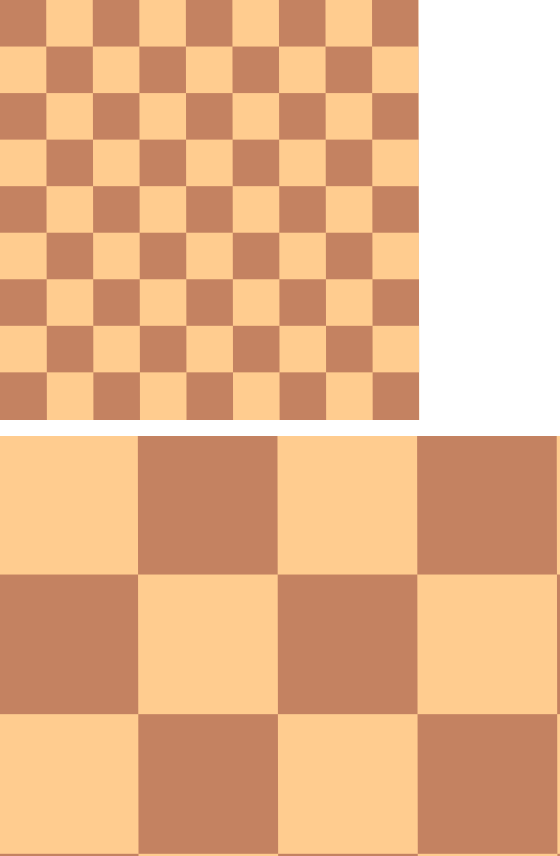
Top: the whole. Bottom: its middle third, enlarged.
Write a Shadertoy shader that draws this pattern.

```glsl
const float CELLS = 9.0;
const float CELL_SIZE = 0.11082;   // in canvas heights
const float LEAN = 0.0016;         // sideways drift from top to bottom

const vec3 BROWN = vec3(0.77, 0.51, 0.38);
const vec3 CREAM = vec3(1.00, 0.80, 0.56);
const vec3 WHITE = vec3(1.0);

// Signed distance to the nearest cell border: positive in even cells
float alternate(float x) {
    return 0.5 - abs(mod(x + 0.5, 2.0) - 1.0);
}

// Smoothed square wave from -1 to 1
float squareWave(float x, float pixel) {
    return clamp(2.0 * alternate(x) / pixel, -1.0, 1.0);
}

// 1 on even squares, 0 on odd squares
float checker(vec2 p, float pixel) {
    return 0.5 + 0.5 * squareWave(p.x, pixel) * squareWave(p.y, pixel);
}

void mainImage(out vec4 fragColor, in vec2 fragCoord) {
    // Cell coordinates counted from the top left
    vec2 p = vec2(fragCoord.x, iResolution.y - fragCoord.y) / iResolution.y;
    p.x -= LEAN * (p.y - 0.5);
    p /= CELL_SIZE;
    float pixel = 1.0 / (iResolution.y * CELL_SIZE);

    // Outer cells run on to the left, top and bottom canvas edges
    vec2 q = vec2(max(p.x, 0.5), clamp(p.y, 0.5, CELLS - 0.5));
    vec3 color = mix(CREAM, BROWN, checker(q, pixel));

    // Blank margin to the right of the board
    float margin = clamp((p.x - CELLS) / pixel + 0.5, 0.0, 1.0);
    fragColor = vec4(mix(color, WHITE, margin), 1.0);
}
```
